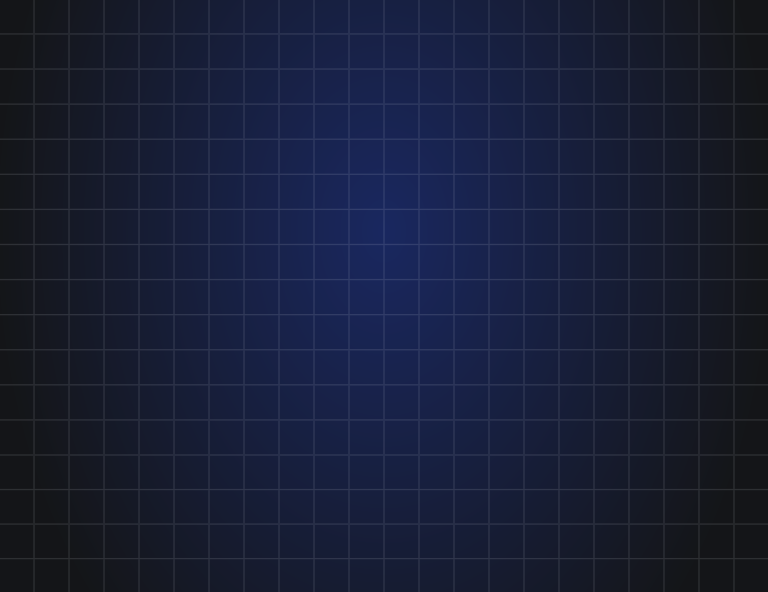
This background is drawn by a Shadertoy shader. Its source:

```glsl
// A dark blueprint grid over a soft blue elliptical glow.

// Box-filtered coverage of a thin line at distance d, for a given pixel size.
float lineCoverage(float d, float width, float pixel) {
    return clamp((0.5 * (width + pixel) - d) / pixel, 0.0, min(1.0, width / pixel));
}

// Distance to the nearest of the lines repeated at a fixed spacing.
float repeatDistance(float x, float spacing) {
    return abs(mod(x + 0.5 * spacing, spacing) - 0.5 * spacing);
}

void mainImage(out vec4 fragColor, in vec2 fragCoord) {
    // Canvas units: 0 to 1 on each axis, with y measured down from the top
    vec2 uv = fragCoord / iResolution.xy;
    uv.y = 1.0 - uv.y;
    vec2 pixel = 1.0 / iResolution.xy;

    // Glow fading evenly from above the centre to the dark sides
    float radius = length((uv - vec2(0.5, 0.39)) / vec2(0.505, 0.94));
    float glow = clamp(1.0 - radius, 0.0, 1.0);
    vec3 charcoal = vec3(0.079, 0.084, 0.095);
    vec3 royalBlue = vec3(0.100, 0.155, 0.375);
    vec3 color = mix(charcoal, royalBlue, glow);

    // Grid, with rows slightly tighter near the bottom
    float rowY = uv.y + 0.016 * max(uv.y - 0.768, 0.0);
    float column = lineCoverage(repeatDistance(uv.x - 0.5, 0.04557), 0.0017, pixel.x);
    float row = lineCoverage(repeatDistance(rowY - 0.3537, 0.05927), 0.0022, pixel.y);
    color = mix(color, vec3(0.9, 0.92, 0.95), 0.12 * max(column, row));

    fragColor = vec4(color, 1.0);
}
```
